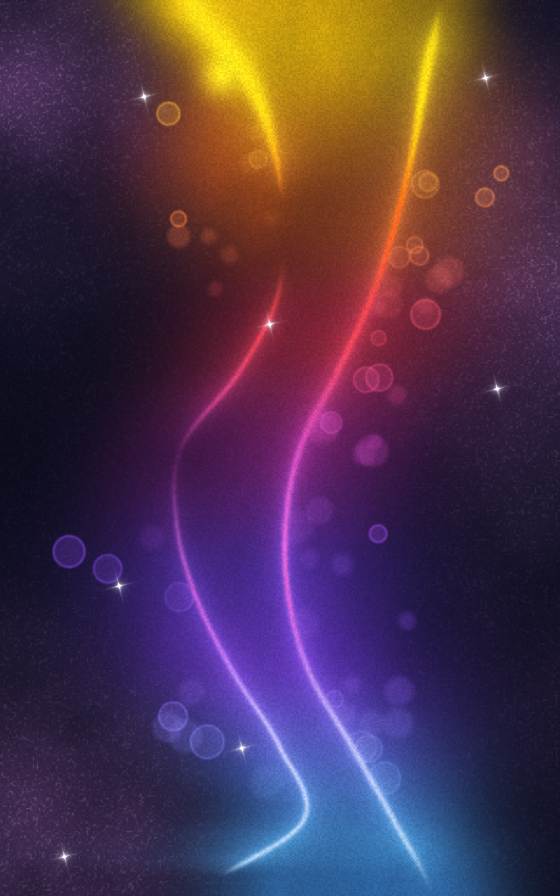
Reproduce this background procedurally as a WebGL 2 fragment shader.

```glsl
#version 300 es
precision highp float;
// Two glowing ribbons of light run down a dusty night sky, shifting from
// yellow through red and violet to blue. Splines shape the ribbons, noise
// makes the dust, and a hashed loop scatters soft discs beside them.
uniform vec2 u_resolution;
out vec4 fragColor;

// Ribbon x positions (left, right) at even steps from top to bottom
const vec2 KNOTS[13] = vec2[13](
    vec2(.215, .491), vec2(.275, .475), vec2(.306, .461), vec2(.316, .441),
    vec2(.309, .414), vec2(.266, .376), vec2(.202, .335), vec2(.197, .319),
    vec2(.219, .322), vec2(.260, .345), vec2(.312, .393), vec2(.338, .440),
    vec2(.221, .482));

const vec2 SPARKLES[7] = vec2[7](
    vec2(.161, .108), vec2(.542, .087), vec2(.555, .434), vec2(.133, .654),
    vec2(.270, .835), vec2(.072, .956), vec2(.301, .362));

float hash(vec2 p) {
    vec3 q = fract(vec3(p.xyx) * .1031);
    q += dot(q, q.yzx + 33.33);
    return fract((q.x + q.y) * q.z);
}

float noise(vec2 p) {
    vec2 i = floor(p), f = fract(p);
    f = f * f * (3. - 2. * f);
    return mix(mix(hash(i), hash(i + vec2(1, 0)), f.x),
               mix(hash(i + vec2(0, 1)), hash(i + vec2(1, 1)), f.x), f.y);
}

float fbm(vec2 p) {
    float sum = 0., amp = .5;
    for (int i = 0; i < 5; i++) {
        sum += amp * noise(p);
        p = p * 2.03 + 7.1;
        amp *= .5;
    }
    return sum;
}

// Catmull-Rom interpolation of both ribbons at depth t
vec2 ribbons(float t) {
    float s = clamp(t, 0., 1.) * 12.;
    int i = min(int(s), 11);
    float f = s - float(i);
    vec2 a = KNOTS[max(i - 1, 0)], b = KNOTS[i];
    vec2 c = KNOTS[i + 1], d = KNOTS[min(i + 2, 12)];
    return b + .5 * f * (c - a + f * (2. * a - 5. * b + 4. * c - d
             + f * (3. * (b - c) + d - a)));
}

vec3 spectrum(float t) {
    vec3 c = mix(vec3(1, .77, .03), vec3(1, .42, .10), smoothstep(.04, .25, t));
    c = mix(c, vec3(.95, .19, .27), smoothstep(.23, .37, t));
    c = mix(c, vec3(.76, .18, .66), smoothstep(.37, .51, t));
    c = mix(c, vec3(.44, .23, .95), smoothstep(.48, .65, t));
    return mix(c, vec3(.24, .56, .90), smoothstep(.72, .96, t));
}

vec3 screen(vec3 base, vec3 light) {
    return 1. - (1. - base) * (1. - clamp(light, 0., 1.));
}

float blob(vec2 p, vec2 center, vec2 size) {
    vec2 q = (p - center) / size;
    return exp(-dot(q, q));
}

void main() {
    // Height is one unit, x is centered on .3125, y runs downward
    vec2 p = (gl_FragCoord.xy - .5 * u_resolution) / u_resolution.y;
    p = vec2(p.x + .3125, .5 - p.y);
    float t = p.y;
    vec3 hue = spectrum(t);

    // Dusty sky
    float dust = fbm(p * 9. + 3.);
    float haze = blob(p, vec2(.04, .10), vec2(.17, .19))
               + blob(p, vec2(.60, .28), vec2(.15, .24))
               + blob(p, vec2(.06, .90), vec2(.20, .17))
               + .3 * blob(p, vec2(.58, .80), vec2(.12, .20));
    vec3 color = vec3(.04, .045, .11) + haze * vec3(.27, .15, .26) * (.2 + dust);
    color += pow(noise(p * 430.), 5.) * (.03 + .2 * haze * dust);

    // Broad colored light between and around the ribbons
    vec2 edge = ribbons(t), rim = vec2(ribbons(min(t, .93)).x, edge.y);
    float outside = max(max(rim.x - p.x, p.x - rim.y), 0.);
    float top = 1. - smoothstep(0., .22, t), bottom = smoothstep(.75, .97, t);
    float spread = p.x < rim.x
        ? .12 - .05 * top - .035 * blob(p, vec2(.1, .48), vec2(.5, .13)) - .03 * bottom
        : .14 - .085 * top - .055 * bottom;
    float across = clamp((p.x - rim.x) / (rim.y - rim.x), 0., 1.);
    float ambient = .42 + .40 * top + .24 * smoothstep(.52, .85, t);
    ambient *= exp(-outside * outside / (spread * spread));
    ambient *= mix(1., mix(.55, 1., across), blob(p, vec2(.3, .48), vec2(.6, .2)));
    ambient *= 1. - .35 * smoothstep(.45, 1., across) * (1. - smoothstep(.02, .3, t));
    ambient *= .78 + .45 * fbm(vec2(p.x * 9. + t * 3., t * 4.));
    ambient += .25 * blob(p, vec2(.23, .18), vec2(.09, .08));
    vec3 tint = spectrum(t + 1.2 * outside * (1. - smoothstep(.1, .3, t)));
    color = screen(color * (1. - .8 * clamp(ambient * 1.3, 0., 1.)), tint * ambient);

    // Soft discs beside the ribbons
    for (int i = 0; i < 60; i++) {
        float n = float(i);
        float h = hash(vec2(n, 1.7)), k = hash(vec2(n, 8.3)), m = hash(vec2(n, 15.1));
        bool onLeft = i % 3 == 0;
        float depth = onLeft ? mix(.1, .4, h) + .48 * step(.5, k) : mix(.19, .87, h);
        vec2 side = ribbons(depth);
        vec2 center = vec2(onLeft ? side.x - .01 - .12 * m : side.y + .01 + .12 * m * m, depth);
        float radius = mix(.007, .019, k);
        float r = length(p - center), blur = mix(.0015, .006, hash(vec2(n, 4.9)));
        float disc = 1. - smoothstep(radius - blur, radius + blur, r);
        float ring = exp(-pow((r - radius) / .0016, 2.)) * step(blur, .0035);
        color = screen(color, spectrum(depth) * (.22 * disc + .36 * ring) * mix(.5, 1.2, m));
    }

    // Bright ribbon lines with a hot core and a soft halo
    vec2 slope = (ribbons(t + .002) - ribbons(t - .002)) / .004;
    vec2 dist = abs(p.x - edge) / sqrt(1. + slope * slope);
    vec2 power = vec2(
        1. - smoothstep(.16, .23, t)
        + .8 * smoothstep(.28, .38, t) * (1. - smoothstep(.42, .52, t))
        + smoothstep(.46, .76, t) * (1. - smoothstep(.955, .98, t)),
        smoothstep(0., .06, t) * (1. - smoothstep(.93, 1., t)));
    vec2 width = vec2(.003 + .012 * (1. - smoothstep(.03, .2, t)),
                      .0034 + .003 * blob(p, vec2(.48, .08), vec2(.1, .06)));
    vec2 core = power * exp(-pow(dist / width, vec2(2)));
    vec2 halo = power * (.5 * exp(-dist / .01) + .27 * exp(-dist / .045));
    vec3 hot = mix(hue, vec3(1, .36, .8), .75 * exp(-pow((t - .63) / .12, 2.)));
    hot = mix(hot, vec3(1, .88, .08), 1. - smoothstep(.1, .24, t));
    hot = mix(hot, vec3(1), .1 * smoothstep(.2, .4, t) + .5 * smoothstep(.66, .85, t));
    color = screen(color, hue * (halo.x + halo.y));
    color = mix(color, hot, clamp(core.x, 0., 1.));
    color = mix(color, hot, clamp(core.y, 0., 1.));
    color = screen(color, vec3(1, .78, .03) * blob(p, vec2(.247, .083), vec2(.02, .023)));

    // Sparkling stars with four thin rays
    for (int i = 0; i < 7; i++) {
        vec2 a = abs(mat2(.97, .24, -.24, .97) * (p - SPARKLES[i]));
        float rays = exp(-a.x * 1100. - a.y * 170.) + exp(-a.y * 1100. - a.x * 170.);
        color = screen(color, vec3(.95, .93, 1) * (rays + .7 * exp(-length(a) / .0035)));
    }

    // Fine grain
    color *= .94 + .12 * hash(floor(p * 512.) + 40.);
    fragColor = vec4(color, 1);
}
```
